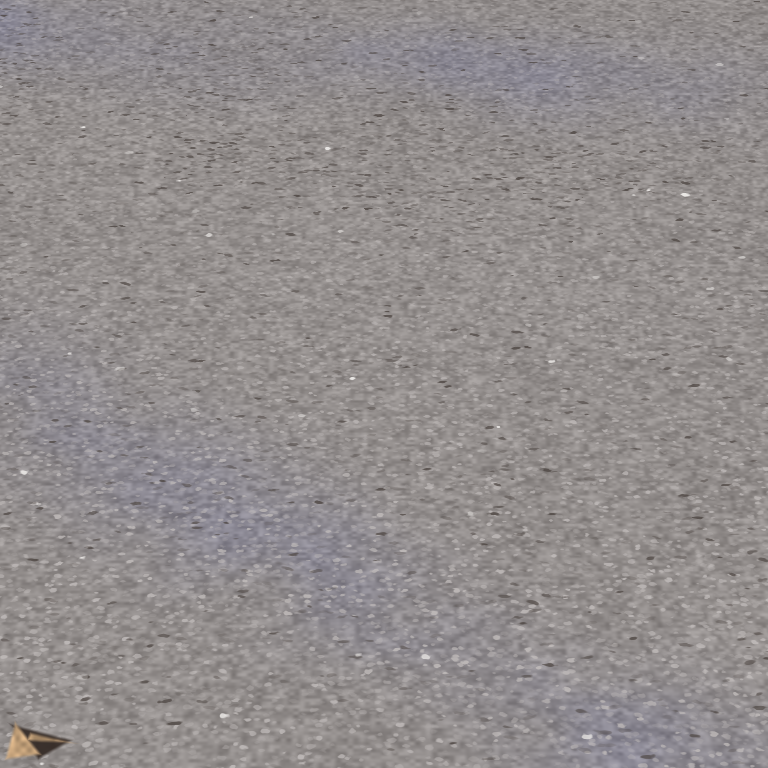
Write a three.js fragment shader that draws this texture.

```glsl
varying vec2 vUv;

const vec3 ASPHALT = vec3(0.567, 0.549, 0.554);
const vec3 CHIP_PALE = vec3(0.76, 0.74, 0.735);
const vec3 CRUMB_DARK = vec3(0.30, 0.27, 0.255);
const vec3 GLINT = vec3(0.93, 0.92, 0.91);
const vec3 BLUE_TINT = vec3(-0.045, -0.035, 0.018);
const vec3 WARM_TINT = vec3(0.008, 0.006, -0.006);
const vec3 LEAF_TAN = vec3(0.80, 0.66, 0.50);
const vec3 LEAF_SHADOW = vec3(0.19, 0.15, 0.13);

const vec2 PERSPECTIVE = vec2(0.5, 0.6);  // shrink across, shrink upward
const vec2 CHIP_GRID = vec2(78.0, 116.0);
const vec2 CRUMB_GRID = vec2(62.0, 112.0);
const vec2 GLINT_GRID = vec2(64.0, 90.0);
const vec2 FINE_GRID = vec2(135.0, 215.0);
const float CHIP_DENSITY = 0.55;
const float CRUMB_DENSITY = 0.10;
const float CRUMB_BAND_DENSITY = 0.55;
const float GLINT_DENSITY = 0.006;
const float FINE_CONTRAST = 0.125;
const float COARSE_CONTRAST = 0.09;
const float EDGE = 0.003;

float hash(vec2 p) {
  vec3 q = fract(p.xyx * vec3(0.1031, 0.1030, 0.0973));
  q += dot(q, q.yzx + 33.33);
  return fract((q.x + q.y) * q.z);
}

vec2 hash2(vec2 p) {
  return vec2(hash(p), hash(p + 57.3));
}

float noise(vec2 p) {
  vec2 i = floor(p);
  vec2 f = fract(p);
  f = f * f * (3.0 - 2.0 * f);
  return mix(mix(hash(i), hash(i + vec2(1.0, 0.0)), f.x),
             mix(hash(i + vec2(0.0, 1.0)), hash(i + 1.0), f.x), f.y);
}

float fbm(vec2 p) {
  return 0.55 * noise(p) + 0.3 * noise(p * 2.1 + 7.0) + 0.15 * noise(p * 4.3 + 19.0);
}

// Scattered ragged flakes, one per cell at most; returns their opacity
float flakes(vec2 p, float density, float stretch, float seed) {
  float cover = 0.0;
  float ragged = noise(p * 3.0 + seed) - 0.5;
  for (int y = -1; y <= 1; y++) {
    for (int x = -1; x <= 1; x++) {
      vec2 cell = floor(p) + vec2(float(x), float(y));
      vec2 key = cell + seed;
      vec2 d = p - cell - 0.5 - 0.7 * (hash2(key) - 0.5);
      float angle = 1.3 * (hash(key + 11.7) - 0.5);
      d = mat2(cos(angle), -sin(angle), sin(angle), cos(angle)) * d;
      d *= vec2(1.0 / stretch, stretch);
      float radius = mix(0.16, 0.42, hash(key + 23.1));
      float flake = 1.0 - smoothstep(-0.13, 0.13, length(d) - radius + 0.3 * ragged);
      float strength = mix(0.2, 1.0, pow(hash(key + 41.9), 2.0));
      cover = max(cover, flake * strength * step(hash(key + 71.3), density));
    }
  }
  return cover;
}

float band(float distance, float width) {
  return exp(-distance * distance / (width * width));
}

float cross2(vec2 a, vec2 b) {
  return a.x * b.y - a.y * b.x;
}

// Soft triangle with corners in counterclockwise order
float triangle(vec2 p, vec2 a, vec2 b, vec2 c) {
  float inside = min(cross2(normalize(b - a), p - a),
                 min(cross2(normalize(c - b), p - b), cross2(normalize(a - c), p - c)));
  return smoothstep(-EDGE, EDGE, inside);
}

void main() {
  vec2 uv = vUv;
  vec2 ground = vec2((uv.x - 0.5) * (1.0 + PERSPECTIVE.x * uv.y) + 2.0,
                     uv.y * (1.0 + PERSPECTIVE.y * uv.y) + 2.0);

  // Broad stains and fine grain
  float patches = fbm(uv * vec2(4.0, 6.0) + 3.0);
  float blue = band(uv.y - 0.48 + 0.55 * uv.x, 0.11) + band(uv.y - 0.97 + 0.08 * uv.x, 0.06);
  vec3 color = ASPHALT + BLUE_TINT * blue * smoothstep(0.25, 0.8, patches);
  color += WARM_TINT * (1.0 - min(blue, 1.0)) + 0.04 * (patches - 0.5);
  color += FINE_CONTRAST * (noise(ground * FINE_GRID) - 0.5);
  color += COARSE_CONTRAST * (noise(ground * FINE_GRID * 0.55 + 31.0) - 0.5);

  // Pale chips, dark crumbs gathered in a slanting band, rare glints
  float nearness = mix(1.0, 0.45, smoothstep(0.2, 1.0, uv.y));
  color = mix(color, CHIP_PALE, 0.85 * nearness * flakes(ground * CHIP_GRID, CHIP_DENSITY, 1.1, 5.0));
  float crumbBand = band(uv.y - 0.89 + 0.21 * uv.x, 0.09);
  crumbBand *= smoothstep(0.35, 0.65, fbm(uv * vec2(7.0, 14.0) + 13.0));
  float crumbDensity = CRUMB_DENSITY + CRUMB_BAND_DENSITY * crumbBand;
  color = mix(color, CRUMB_DARK, 0.8 * flakes(ground * CRUMB_GRID, crumbDensity, 1.35, 101.0));
  color = mix(color, GLINT, flakes(ground * GLINT_GRID, GLINT_DENSITY, 1.1, 211.0));

  // Curled dry leaf in the lower left corner
  float shadow = triangle(uv, vec2(0.015, 0.056), vec2(0.05, 0.012), vec2(0.092, 0.036));
  color = mix(color, LEAF_SHADOW, 0.9 * shadow);
  float leaf = triangle(uv, vec2(0.008, 0.012), vec2(0.052, 0.018), vec2(0.02, 0.058));
  leaf = max(leaf, triangle(uv, vec2(0.035, 0.036), vec2(0.085, 0.034), vec2(0.04, 0.045)));
  color = mix(color, LEAF_TAN * (0.75 + 0.45 * noise(uv * 130.0)), leaf);

  gl_FragColor = vec4(color, 1.0);
}
```
